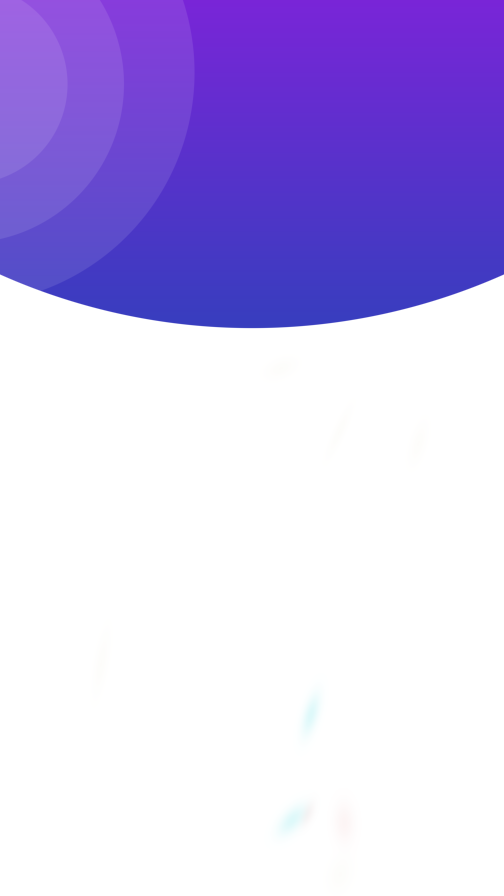
Write a Shadertoy shader that draws this background.

```glsl
// Violet-to-blue dome with pale concentric discs above a white field with faint smudges.

#define TOP_COLOR vec3(0.475, 0.145, 0.845)
#define BASE_COLOR vec3(0.215, 0.242, 0.745)
#define DOME_CENTER vec2(0.5, -0.576)
#define DOME_RADIUS 1.227
#define DISC_ALPHA 0.105
#define CYAN_LOSS vec3(0.13, 0.025, 0.02)
#define PINK_LOSS vec3(0.01, 0.04, 0.04)
#define WARM_LOSS vec3(0.008, 0.010, 0.018)

// Antialiased disc coverage; one unit is the canvas width
float disc(vec2 p, vec2 center, float radius) {
    float pixel = 1.0 / iResolution.x;
    return 1.0 - smoothstep(-0.75 * pixel, 0.75 * pixel, length(p - center) - radius);
}

// Soft tilted blot; size holds its half length and half width
float smudge(vec2 p, vec2 center, vec2 size, float tilt) {
    vec2 axis = vec2(cos(tilt), -sin(tilt));
    vec2 d = p - center;
    vec2 q = vec2(dot(d, axis), dot(d, vec2(-axis.y, axis.x))) / size;
    return exp(-dot(q, q));
}

// White field with barely visible stains
vec3 paper(vec2 p) {
    vec3 color = vec3(1.0);
    color -= CYAN_LOSS * smudge(p, vec2(0.617, 1.418), vec2(0.042, 0.014), 1.3);
    color -= CYAN_LOSS * smudge(p, vec2(0.580, 1.627), vec2(0.036, 0.018), 0.85);
    color -= PINK_LOSS * smudge(p, vec2(0.611, 1.615), vec2(0.025, 0.011), 1.2);
    color -= PINK_LOSS * smudge(p, vec2(0.683, 1.632), vec2(0.040, 0.020), 1.6);
    color -= WARM_LOSS * smudge(p, vec2(0.675, 1.735), vec2(0.035, 0.022), 1.3);
    color -= WARM_LOSS * smudge(p, vec2(0.557, 0.731), vec2(0.030, 0.017), 0.4);
    color -= WARM_LOSS * smudge(p, vec2(0.830, 0.880), vec2(0.040, 0.014), 1.3);
    color -= WARM_LOSS * smudge(p, vec2(0.673, 0.857), vec2(0.050, 0.010), 1.15);
    color -= WARM_LOSS * smudge(p, vec2(0.201, 1.316), vec2(0.060, 0.012), 1.4);
    return color;
}

void mainImage(out vec4 fragColor, in vec2 fragCoord) {
    // Measure down from the top edge
    vec2 p = vec2(fragCoord.x, iResolution.y - fragCoord.y) / iResolution.x;

    // Dome gradient
    float domeBottom = DOME_CENTER.y + DOME_RADIUS;
    vec3 dome = mix(TOP_COLOR, BASE_COLOR, clamp(p.y / domeBottom, 0.0, 1.0));

    // Stacked translucent discs, from small to large
    for (int i = 0; i < 3; i++) {
        float step_ = float(i);
        float radius = 0.198 + 0.103 * step_ + 0.014 * step_ * step_;
        vec2 center = vec2(-0.064 - 0.005 * step_, 0.167 - (i == 2 ? 0.023 : 0.0));
        dome = mix(dome, vec3(1.0), DISC_ALPHA * disc(p, center, radius));
    }

    vec3 color = mix(paper(p), dome, disc(p, DOME_CENTER, DOME_RADIUS));
    fragColor = vec4(color, 1.0);
}
```
